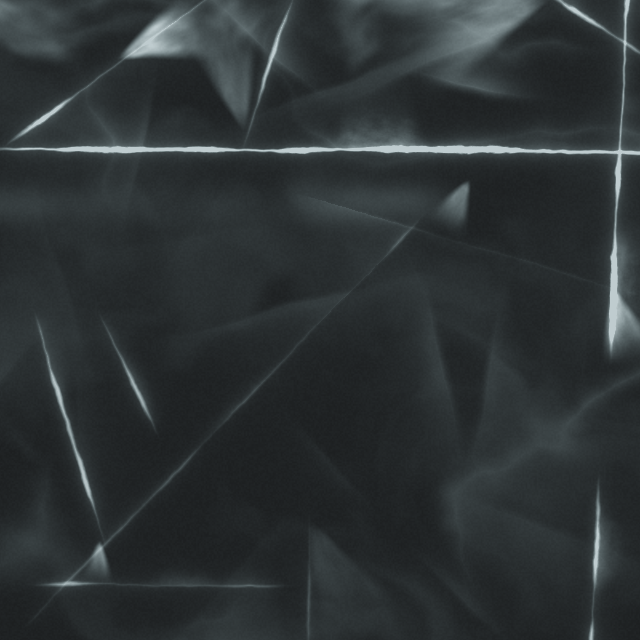
Write a WebGL 2 fragment shader that draws this texture.

```glsl
#version 300 es
precision highp float;

uniform vec2 u_resolution;
out vec4 fragColor;

const vec3 DARK = vec3(0.112, 0.122, 0.127);
const vec3 LIGHT = vec3(0.75, 0.80, 0.81);
const vec3 TEAL = vec3(-0.07, 0.02, 0.03);   // mid-tone tint
const float BASE_TONE = 0.012;
const float GRAIN = 0.032;
const float GRAIN_CELLS = 400.0;
const float WOBBLE = 0.005;
const float HORIZON = 0.765;                 // the lighter panel lies above
const int FACETS = 20;
const int FOLD_COUNT = 12;
const int GLINT_COUNT = 7;

// Main folds: start and end; the left side of each catches the light.
const vec4 FOLDS[FOLD_COUNT] = vec4[](
  vec4(-0.03, 0.770, 1.08, 0.763), vec4(0.985, 1.08, 0.953, 0.43),
  vec4(0.36, 1.03, 0.00, 0.765),   vec4(0.03, 0.01, 0.68, 0.68),
  vec4(0.05, 0.52, 0.168, 0.13),   vec4(0.15, 0.52, 0.25, 0.31),
  vec4(0.03, 0.088, 0.46, 0.085),  vec4(0.938, 0.27, 0.922, -0.06),
  vec4(0.483, 0.21, 0.482, -0.06), vec4(0.465, 1.03, 0.372, 0.75),
  vec4(0.84, 1.02, 1.03, 0.90),    vec4(1.03, 0.53, 0.45, 0.70));
const float GAINS[FOLD_COUNT] = float[](
  1.0, 0.88, 0.68, 0.18, 0.55, 0.45, 0.42, 0.58, 0.18, 0.52, 0.55, 0.08);

// Polished wedges where folds meet: apex, heading, length.
const vec4 GLINTS[GLINT_COUNT] = vec4[](
  vec4(0.18, 0.905, 0.45, 0.16), vec4(0.163, 0.155, -1.65, 0.07),
  vec4(0.74, 0.72, -2.1, 0.10),  vec4(0.955, 0.56, -1.25, 0.13),
  vec4(0.87, 1.01, -2.8, 0.26),  vec4(0.378, 0.79, 1.75, 0.22),
  vec4(0.483, 0.19, -1.15, 0.24));
const float GLINT_GAINS[GLINT_COUNT] = float[](
  0.95, 0.55, 0.55, 0.65, 0.55, 0.34, 0.14);

float hash(vec2 p) {
  vec3 q = fract(p.xyx * 0.1031);
  q += dot(q, q.yzx + 33.33);
  return fract((q.x + q.y) * q.z);
}

float noise(vec2 p) {
  vec2 i = floor(p), f = fract(p);
  f = f * f * (3.0 - 2.0 * f);
  return mix(mix(hash(i), hash(i + vec2(1, 0)), f.x),
             mix(hash(i + vec2(0, 1)), hash(i + vec2(1, 1)), f.x), f.y);
}

float fbm(vec2 p) {
  float sum = 0.0, amp = 0.53;
  for (int i = 0; i < 4; i++) {
    sum += amp * noise(p);
    p = mat2(1.6, 1.2, -1.2, 1.6) * p + 7.3;
    amp *= 0.5;
  }
  return sum;
}

// Position along a line (x) and signed distance to its left (y).
vec2 lineSpace(vec2 q, vec2 dir) {
  return vec2(dot(q, dir), dir.x * q.y - dir.y * q.x);
}

// Worn fold: x is the added light, y the remaining light on its shaded side.
vec2 fold(vec2 p, vec4 ends, float gain, float seed) {
  vec2 span = ends.zw - ends.xy;
  float len = length(span);
  vec2 l = lineSpace(p - ends.xy, span / len);
  l.y += WOBBLE * (noise(vec2(l.x * 9.0, seed)) - 0.5)
       + 0.35 * WOBBLE * (noise(vec2(l.x * 75.0, seed)) - 0.5);
  float taper = min(0.08, 0.3 * len);
  float fade = smoothstep(0.0, taper, l.x) * (1.0 - smoothstep(len - taper, len, l.x));
  float wear = smoothstep(0.15, 0.85, noise(vec2(l.x * 14.0, seed + 17.0)));
  float fray = fbm(vec2(l.x * 60.0, l.y * 90.0 + seed));

  // Broken bright core with feathered flanks
  float width = (0.0006 + 0.0040 * gain) * (0.25 + 0.9 * wear * fade) * (0.4 + 1.2 * fray);
  float soft = mix(0.0036, 0.0014, sqrt(gain)) + 0.5 / u_resolution.y;
  float core = 1.0 - smoothstep(width - soft, width + soft, abs(l.y));
  core *= gain * mix(0.35, 1.25, max(wear, smoothstep(0.7, 1.0, gain) * 0.7));
  float flank = gain * (0.12 + 0.28 * wear) * exp(-abs(l.y) / 0.007)
              + gain * 0.10 * exp(-abs(l.y) / 0.022);

  // Polished flare spreading over the lit side
  float polish = smoothstep(0.5, 0.85, noise(vec2(l.x * 8.0, seed + 29.0)));
  float reach = 0.006 + 0.035 * gain * polish;
  float flare = gain * polish * (0.25 + 0.6 * fray) * smoothstep(-0.003, 0.003, l.y)
              * exp(-pow(max(l.y, 0.0) / reach, 1.5));
  float shade = l.y < 0.0 ? min(0.35 + gain, 0.8) * exp(l.y / 0.04) : 0.0;
  return vec2((core + flank + 0.6 * flare) * fade, 1.0 - shade * fade);
}

// Dim plane, crisp along one edge and fading away from it.
float facet(vec2 p, float id) {
  vec2 center = vec2(hash(vec2(id, 3.1)), hash(vec2(id, 8.7)));
  float angle = 6.2832 * hash(vec2(id, 14.3));
  float size = mix(0.06, 0.15, hash(vec2(id, 21.9)));
  vec2 l = lineSpace(p - center, vec2(cos(angle), sin(angle)));
  float edge = mix(0.004, 0.02, hash(vec2(id, 30.5)));
  float plane = smoothstep(-edge, edge, l.y) * exp(-max(l.y, 0.0) / (0.35 * size));
  float ridge = 0.4 * exp(-abs(l.y) / 0.006);
  float level = mix(0.03, 0.18, pow(hash(vec2(id, 41.7)), 2.5));
  level *= 1.0 + 1.5 * smoothstep(HORIZON - 0.05, HORIZON + 0.1, center.y);
  return level * (plane + ridge) * exp(-l.x * l.x / (size * size));
}

// Feathered wedge that opens from its apex and fades along its heading.
float glint(vec2 p, vec4 g) {
  vec2 l = lineSpace(p - g.xy, vec2(cos(g.z), sin(g.z)));
  float x = l.x / g.w;
  float halfWidth = 0.36 * max(l.x, 0.0);
  float feather = 0.003 + 0.25 * halfWidth;
  float body = 1.0 - smoothstep(halfWidth - feather, halfWidth + feather, abs(l.y));
  float streaks = fbm(vec2(l.x * 14.0, l.y * 34.0) + g.xy * 50.0);
  return body * smoothstep(0.0, 0.2, x) * (1.0 - smoothstep(0.3, 1.0, x)) * (0.25 + 1.1 * streaks);
}

void main() {
  vec2 p = gl_FragCoord.xy / u_resolution;
  vec2 warp = vec2(fbm(p * 4.0 + 11.0), fbm(p * 4.0 + 47.0)) - 0.5;

  // Cloudy sheen, denser in the upper panel
  float haze = 0.10 * smoothstep(0.5, 0.82, fbm(p * vec2(3.0, 3.6) + warp * 1.5));
  float upper = smoothstep(HORIZON, HORIZON + 0.15, p.y);
  haze += 0.56 * upper * smoothstep(0.40, 0.88, fbm(p * vec2(4.0, 7.0) + warp * 2.0 + 5.0));
  float band = (p.y - HORIZON + 0.08) / 0.03;
  haze += 0.22 * exp(-band * band) * smoothstep(0.3, 0.85, noise(p * vec2(5.0, 2.0) + 9.0));

  // Blurred curving creases
  float bend = 1.0 - abs(2.0 * noise(p * 3.5 + warp * 0.9 + 23.0) - 1.0);
  haze += 0.14 * pow(bend, 12.0) * smoothstep(0.35, 0.75, noise(p * 5.0 + 61.0));

  for (int i = 0; i < FACETS; i++) haze += facet(p + warp * 0.04, float(i) + 1.0);

  // Main folds over the sheen
  float light = 0.0;
  for (int i = 0; i < FOLD_COUNT; i++) {
    vec2 f = fold(p, FOLDS[i], GAINS[i], float(i) * 5.7 + 2.0);
    light += f.x;
    haze *= f.y;
  }
  for (int i = 0; i < GLINT_COUNT; i++) light += GLINT_GAINS[i] * glint(p + warp * 0.03, GLINTS[i]);

  float tone = BASE_TONE + haze + light + GRAIN * (noise(p * GRAIN_CELLS) - 0.5);
  tone = clamp(tone, 0.0, 1.0);
  vec3 color = mix(DARK, LIGHT, tone) + TEAL * tone * (1.0 - tone);
  fragColor = vec4(color, 1.0);
}
```
